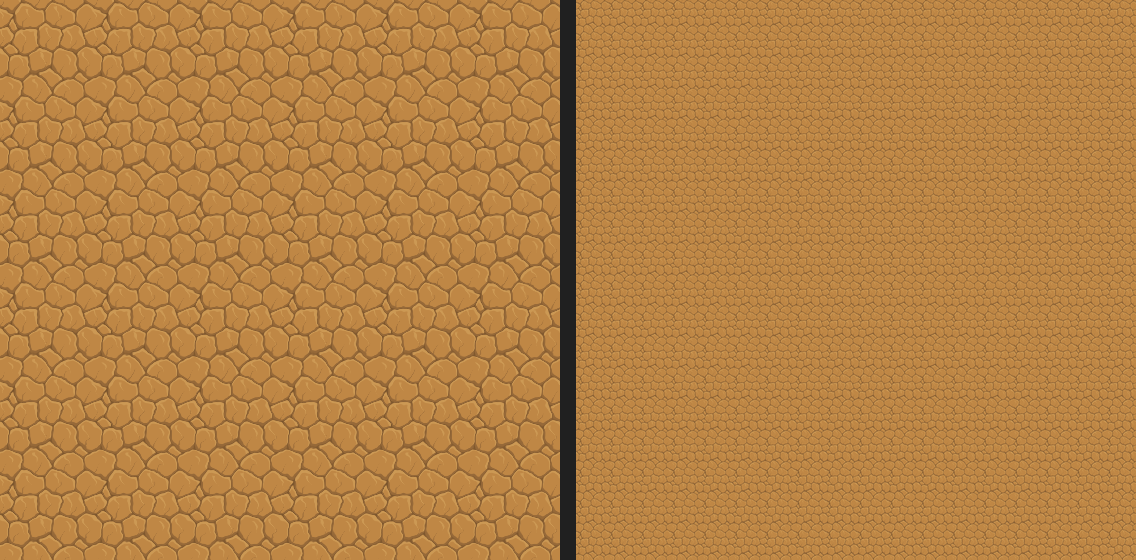
Left: one tile. Right: repeated 3 by 3.
Give the GLSL for this texture, as a three.js fragment shader.

```glsl
// Cracked ochre stone paving: a tile of irregular, tightly packed stones, repeated six by six.
varying vec2 vUv;

float hash(vec2 p) {
  return fract(sin(dot(p, vec2(127.1, 311.7))) * 4375.85);
}

// Value noise over the unit tile, wrapping after n cells
float noise(vec2 p, float n) {
  p *= n;
  vec2 cell = floor(p), f = fract(p);
  f = f * f * (3.0 - 2.0 * f);
  float bottom = mix(hash(mod(cell, n)), hash(mod(cell + vec2(1.0, 0.0), n)), f.x);
  float top = mix(hash(mod(cell + vec2(0.0, 1.0), n)), hash(mod(cell + 1.0, n)), f.x);
  return mix(bottom, top, f.y);
}

float pick(vec4 v, float i) {
  return dot(v, vec4(equal(vec4(0.0, 1.0, 2.0, 3.0), vec4(i))));
}

// Centre and weight of a stone: rows 0 to 3 are evenly spaced, row 4 holds the pebbles
vec3 stone(float row, float col) {
  if (row > 3.5) {
    return vec3(pick(vec4(0.135, 0.11, 0.85, 0.54), col),
                pick(vec4(0.70, 0.46, 0.167, 0.193), col),
                pick(vec4(-0.0145, -0.0145, -0.0175, -0.002), col));
  }
  float count = pick(vec4(3.0, 4.0, 4.0, 3.0), row);
  float x = pick(vec4(0.302, 0.281, 0.19, 0.073), row) + col / count;
  float y = pick(vec4(0.812, 0.588, 0.323, 0.042), row) - 0.016 * cos(3.1416 * col);
  float size = 0.0;
  if (row == 1.0) size = pick(vec4(0.004, 0.0, 0.0, -0.005), col);
  if (row == 2.0) size = pick(vec4(-0.008, 0.0, 0.008, 0.002), col);
  return vec3(x, y, col < count ? size : -9.0); // surplus columns vanish
}

// Shortest offset on the wrapping tile
vec2 wrapOffset(vec2 d) {
  return d - floor(d + 0.5);
}

float cover(float d) {
  return smoothstep(-0.006, 0.006, d);
}

void main() {
  vec2 tile = fract(vUv * 6.0);

  // Ragged outlines
  vec2 p = tile + 0.034 * (vec2(noise(tile, 13.0), noise(tile + 0.37, 13.0)) - 0.5)
                + 0.012 * (vec2(noise(tile, 30.0), noise(tile + 0.61, 30.0)) - 0.5);

  // Stone that owns this point
  float nearest = 99.0;
  vec2 local = vec2(0.0), id = vec2(0.0);
  for (int r = 0; r < 5; r++) {
    for (int c = 0; c < 4; c++) {
      vec3 s = stone(float(r), float(c));
      vec2 d = wrapOffset(p - s.xy);
      float power = dot(d, d) - s.z;
      if (power < nearest) {
        nearest = power;
        local = d;
        id = vec2(float(r), float(c));
      }
    }
  }

  // Slightly rounded distance to the joints, and the direction facing them
  float sum = 0.00001;
  vec2 facing = vec2(0.0);
  for (int r = 0; r < 5; r++) {
    for (int c = 0; c < 4; c++) {
      vec3 s = stone(float(r), float(c));
      vec2 d = wrapOffset(p - s.xy);
      vec2 across = local - d;
      float gap = length(across);
      if (gap > 0.001) {
        float edge = (dot(d, d) - s.z - nearest) / (2.0 * gap);
        float share = exp(-100.0 * edge);
        sum += share;
        facing += share * across / gap;
      }
    }
  }
  float edge = -log(sum) / 100.0;
  float lit = dot(facing / sum, normalize(vec2(0.3, 1.0)));

  vec3 ochre = vec3(0.75, 0.53, 0.27);
  vec3 highlight = vec3(0.80, 0.60, 0.33);
  vec3 shade = vec3(0.59, 0.41, 0.22);
  vec3 joint = vec3(0.42, 0.29, 0.15);
  vec3 color = ochre;

  // Pale streak running down from the top, and a crack rising from the bottom
  float h = hash(id + 3.0), g = hash(id + 17.0);
  float big = step(id.x, 3.5);
  float fall = (0.10 - local.y) / (0.09 + 0.06 * g);
  float streakX = (h - 0.6) * 0.10 + 0.045 * fall + 0.010 * sin(local.y * 50.0 + h * 6.0);
  float streak = cover(0.014 * (1.0 - fall) - abs(local.x - streakX)) * cover(fall * 0.1);
  color = mix(color, highlight, streak * big);

  float rise = (0.0 - local.y) / 0.10;
  float crackX = 0.02 + (g - 0.5) * 0.10 - 0.06 * rise + 0.007 * sin(local.y * 70.0 + g * 6.0);
  float crack = cover(0.008 * rise - abs(local.x - crackX)) * cover(rise * 0.1);
  color = mix(color, shade, 0.7 * crack * big);

  // Light rim above, shadow below, thin dark joint where the shadow is deep
  float shadow = 0.004 + 0.017 * smoothstep(0.3, -0.6, lit);
  float rim = (0.008 + 0.024 * noise(tile, 11.0)) * smoothstep(-0.45, 0.5, lit);
  color = mix(color, highlight, cover(shadow + rim - edge) * smoothstep(-0.5, 0.0, lit));
  color = mix(color, shade, cover(shadow - edge));
  float depth = mix(0.3, 0.85, noise(tile + 0.23, 7.0));
  color = mix(color, joint, depth * cover(0.001 - edge));

  gl_FragColor = vec4(color, 1.0);
}
```
